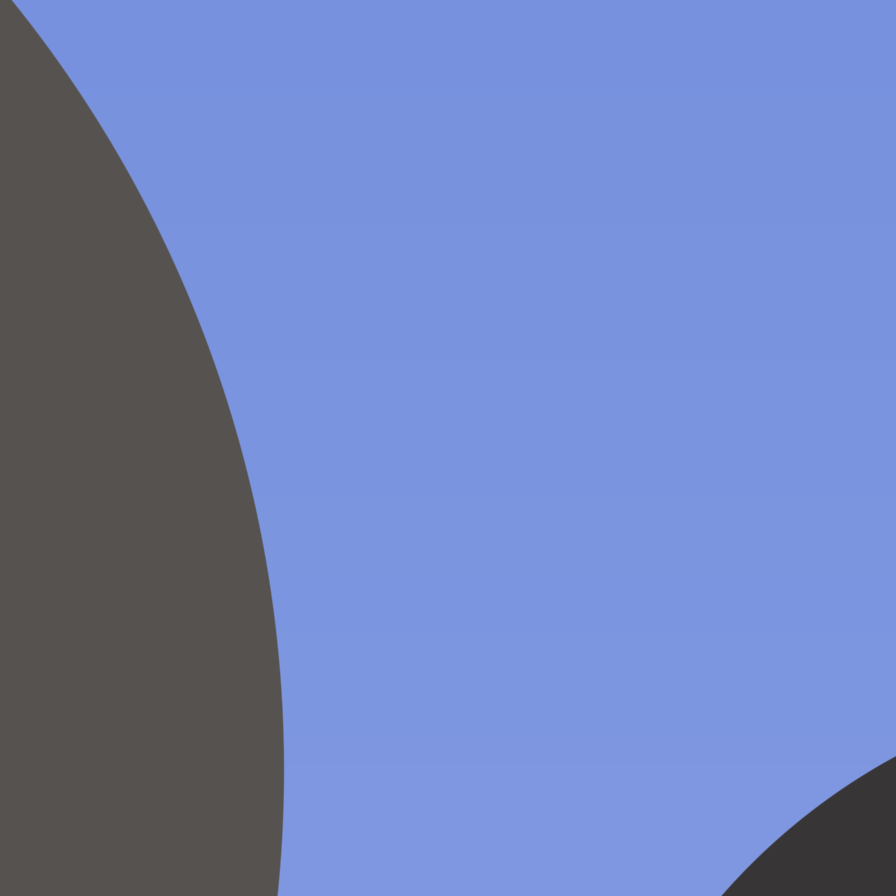
Write a Shadertoy shader that draws this background.

```glsl
// Flat landscape of discs: a soft blue vertical gradient behind a large
// grey disc entering from the left and a darker one at the lower right.
// Each disc is a signed distance blended in with a pixel-wide smooth edge.

// Coverage of a disc, from 0 outside to 1 inside.
float disc(vec2 p, vec2 center, float radius, float pixel) {
    float d = length(p - center) - radius;
    return 1.0 - smoothstep(-pixel, pixel, d);
}

void mainImage(out vec4 fragColor, in vec2 fragCoord) {
    vec2 uv = fragCoord / iResolution.xy;
    float pixel = 1.0 / min(iResolution.x, iResolution.y);

    // Sky, a little paler toward the bottom
    vec3 color = mix(vec3(0.498, 0.594, 0.880), vec3(0.465, 0.568, 0.870), uv.y);

    // Large warm grey disc
    color = mix(color, vec3(0.336, 0.321, 0.312),
                disc(uv, vec2(-1.0495, 0.1406), 1.3665, pixel));

    // Dark disc in the corner
    color = mix(color, vec3(0.216, 0.208, 0.210),
                disc(uv, vec2(1.335, -0.462), 0.703, pixel));

    fragColor = vec4(color, 1.0);
}
```
